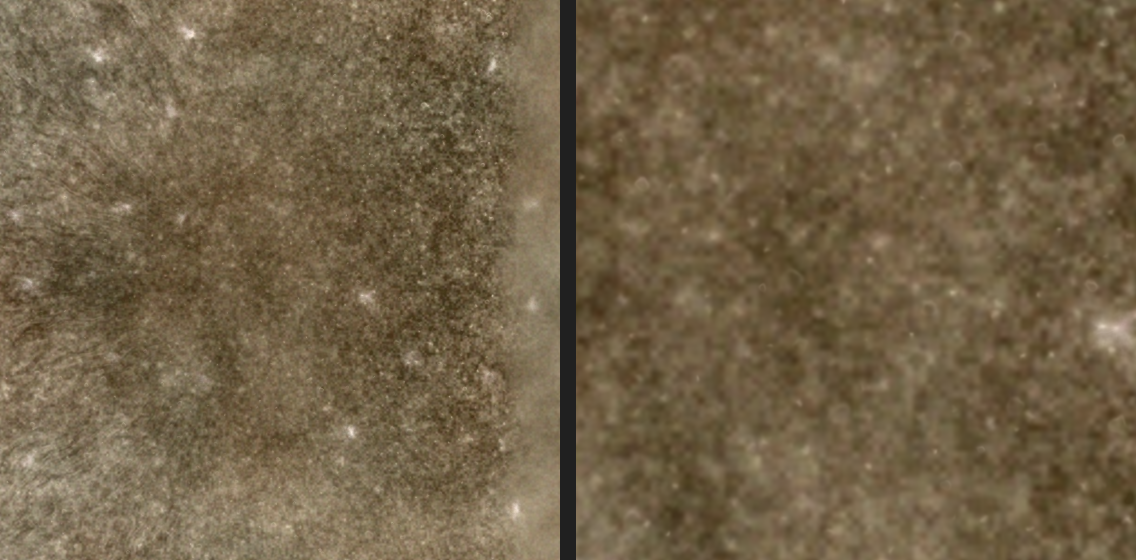
Left: the whole. Right: its middle third, enlarged.
Write a WebGL 2 fragment shader that draws this texture.

```glsl
#version 300 es
precision highp float;
// Dusty brown cratered ground with radial streaks, fine grit and pale impact spots.

uniform vec2 u_resolution;
out vec4 fragColor;

float hash(vec2 p) {
    vec3 q = fract(vec3(p.xyx) * 0.1031);
    q += dot(q, q.yzx + 33.33);
    return fract((q.x + q.y) * q.z);
}

vec2 hash2(vec2 p) {
    return vec2(hash(p + 17.3), hash(p + 71.9));
}

float noise(vec2 p) {
    vec2 i = floor(p), f = fract(p);
    f = f * f * (3.0 - 2.0 * f);
    return mix(mix(hash(i), hash(i + vec2(1, 0)), f.x),
               mix(hash(i + vec2(0, 1)), hash(i + vec2(1, 1)), f.x), f.y);
}

float fbm(vec2 p) {
    float sum = 0.0, amp = 0.5;
    for (int i = 0; i < 5; i++) {
        sum += amp * noise(p);
        p = mat2(1.6, 1.2, -1.2, 1.6) * p + 9.7;
        amp *= 0.5;
    }
    return sum;
}

// Scattered soft dots, some of them with a faint uneven rim.
float craters(vec2 p, float cells, float density, float ringShare) {
    p *= cells;
    p += 0.14 * (vec2(noise(p * 4.0), noise(p * 4.0 + 37.0)) - 0.5);
    vec2 cell = floor(p);
    float sum = 0.0;
    for (int y = -1; y <= 1; y++) {
        for (int x = -1; x <= 1; x++) {
            vec2 id = cell + vec2(x, y);
            vec2 rnd = hash2(id + cells);
            if (hash(id + cells * 3.1) > density) continue;
            float radius = mix(0.16, 0.38, rnd.x);
            vec2 offset = p - id - hash2(id * 1.7 + 5.0);
            float d = length(offset) / radius;
            float blob = exp(-2.0 * d * d);
            float lit = 0.65 + 0.5 * offset.y / radius;
            float rim = exp(-7.0 * (d - 0.85) * (d - 0.85)) * lit;
            float shape = hash(id + 43.0) < ringShare ? 0.6 * rim + 0.25 * blob : blob;
            sum += shape * mix(0.25, 1.0, rnd.y * rnd.y);
        }
    }
    return sum;
}

// Rare bright splashes with ragged rays.
float splashes(vec2 p) {
    p = p * 7.0 + 0.2 * vec2(fbm(p * 45.0), fbm(p * 45.0 + 31.0));
    vec2 cell = floor(p);
    float sum = 0.0;
    for (int y = -1; y <= 1; y++) {
        for (int x = -1; x <= 1; x++) {
            vec2 id = cell + vec2(x, y);
            if (hash(id + 7.0) > 0.36) continue;
            vec2 d = p - id - 0.2 - 0.6 * hash2(id + 3.0);
            float r = length(d);
            float rays = noise(d / max(r, 0.001) * 3.5 + id * 13.0);
            float core = exp(-r * r * 160.0);
            float halo = exp(-r * mix(14.0, 4.5, rays * rays));
            sum += mix(0.3, 1.0, hash(id + 23.0)) * (0.9 * core + 0.4 * halo);
        }
    }
    return sum;
}

void main() {
    vec2 p = gl_FragCoord.xy / u_resolution;
    vec2 d = p - vec2(0.5, 0.5);
    float r = length(d);
    float outer = smoothstep(0.06, 0.58, r);

    // Regional masks: smooth strip on the right, gritty band beside it
    float strip = smoothstep(0.87, 0.96, p.x + 0.14 * (fbm(p * 8.0) - 0.5));
    float band = smoothstep(0.45, 0.85, p.x) * smoothstep(0.05, 0.4, p.y) * (1.0 - strip);
    float left = smoothstep(0.55, 0.12, p.x);

    // Broad tone: dark centre, paler margins and patches
    float tone = 0.395 + 0.075 * outer;
    tone += 0.17 * (fbm(p * 4.0 + 3.0) - 0.48);
    tone += 0.22 * (fbm(p * 15.0 + 40.0) - 0.48);
    tone += 0.05 * smoothstep(0.3, 0.0, p.y) + 0.055 * strip - 0.025 * band;

    // Streaks stretched away from the centre
    vec2 polar = vec2(atan(d.y, -d.x), r);
    polar.x += 0.16 * (fbm(p * 9.0) - 0.5);
    float streak = noise(polar * vec2(40.0, 28.0)) + noise(polar * vec2(95.0, 55.0) + 8.0) - 1.0;
    tone += 0.13 * streak * outer * (0.35 + 0.65 * left) * (1.0 - strip);

    // Fine grit
    float grit = noise(p * 95.0 + 12.0) + noise(p * 160.0) + noise(p * 250.0 + 50.0) - 1.5;
    tone += grit * (0.085 + 0.045 * band + 0.02 * outer) * (1.0 - 0.6 * strip);

    // Craters from coarse to fine
    float clear = 1.0 - 0.85 * strip;
    float pits = 0.13 * craters(p, 19.0, 0.4, 0.2)
               + 0.20 * craters(p + 0.37, 37.0, 0.4, 0.3)
               + (0.16 + 0.14 * band) * craters(p + 0.71, 72.0, 0.42, 0.15);
    float splash = splashes(p);
    tone += pits * clear + 0.38 * splash;
    tone = clamp(tone, 0.27, 0.97);

    // Brown ramp with slight drifts of hue
    vec3 color = tone - vec3(0.0, 0.06, 0.165);
    float drift = fbm(p * 6.0 + 80.0) - 0.48;
    color += drift * vec3(0.05, -0.01, -0.03);
    color.b += 0.012 * left * outer + 0.05 * min(splash, 1.0);
    color += 0.03 * (vec3(noise(p * 150.0 + 5.0), noise(p * 150.0 + 25.0), noise(p * 150.0 + 65.0)) - 0.5);
    fragColor = vec4(clamp(color, 0.0, 1.0), 1.0);
}
```
